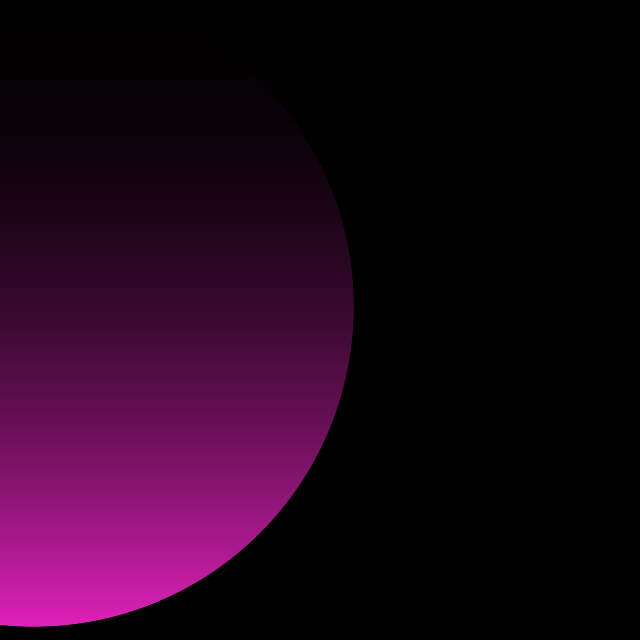
A WebGL 2 fragment shader for this background:

```glsl
#version 300 es
precision highp float;
// Draws a large magenta disc on black, fading to darkness toward its top.

uniform vec2 u_resolution;
out vec4 fragColor;

const vec3 BACKGROUND = vec3(0.0);
const vec3 MAGENTA = vec3(0.875, 0.13, 0.73);
const vec2 DISC_CENTER = vec2(0.0527, 0.5208);
const float DISC_RADIUS = 0.5;

// Signed distance to a circle, negative inside
float circleDistance(vec2 point, vec2 center, float radius) {
    return length(point - center) - radius;
}

// Antialiased coverage of a shape, one pixel wide at its edge
float coverage(float dist, float pixel) {
    return 1.0 - smoothstep(-0.5 * pixel, 0.5 * pixel, dist);
}

// Quadratic vertical glow: 1 at the disc's bottom, 0 at its top
float verticalGlow(float y, vec2 center, float radius) {
    float depth = clamp((center.y + radius - y) / (2.0 * radius), 0.0, 1.0);
    return depth * depth;
}

void main() {
    float side = min(u_resolution.x, u_resolution.y);
    vec2 point = gl_FragCoord.xy / side;

    float disc = coverage(circleDistance(point, DISC_CENTER, DISC_RADIUS), 1.0 / side);
    vec3 discColor = MAGENTA * verticalGlow(point.y, DISC_CENTER, DISC_RADIUS);

    fragColor = vec4(mix(BACKGROUND, discColor, disc), 1.0);
}
```
